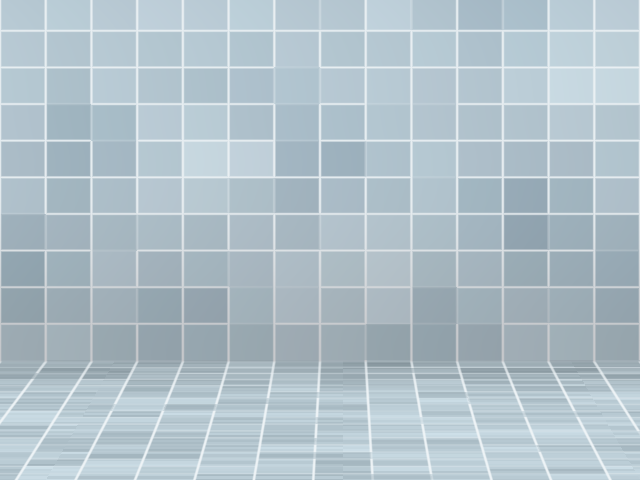
Write a Shadertoy shader that draws this background.

```glsl
const float FLOOR_TOP = 0.2465;
const float VANISH_X = 0.535;
const float COLUMNS = 14.0;
const float ROW_HEIGHT = 0.0763;

float hash(vec2 p) {
    return fract(sin(dot(p, vec2(127.1, 311.7))) * 43758.5453);
}

// Soft line; distances are in canvas heights
float line(float dist, float halfWidth) {
    float blur = max(1.0 / iResolution.y, 0.0012);
    return 1.0 - smoothstep(halfWidth - blur, halfWidth + blur, abs(dist));
}

// Broad light and dark areas: column, row, strength
float wallPatches(vec2 cell) {
    const vec3 patches[12] = vec3[12](
        vec3(10.9, 5.5, -0.10), vec3(12.6, 1.8, 0.06), vec3(1.4, 3.6, -0.07),
        vec3(5.1, 2.3, -0.06), vec3(7.8, 7.2, 0.06), vec3(3.5, 8.4, -0.07),
        vec3(4.4, 4.0, 0.08), vec3(10.5, 0.0, -0.08), vec3(0.0, 7.0, -0.08),
        vec3(13.0, 7.3, -0.08), vec3(6.5, 4.0, -0.09), vec3(9.1, 8.5, -0.06));
    float tone = 0.0;
    for (int i = 0; i < 12; i++) {
        vec2 away = cell - patches[i].xy;
        tone += patches[i].z * exp(-0.65 * dot(away, away));
    }
    return tone;
}

vec3 wall(vec2 uv, float aspect) {
    vec2 grid = vec2(uv.x * COLUMNS, (1.0121 - uv.y) / ROW_HEIGHT);
    vec2 cell = floor(grid);
    vec2 edge = floor(grid + 0.5);
    vec2 inside = fract(grid);

    // Cool top fading to a grey foot
    float height = (uv.y - FLOOR_TOP) / (1.0 - FLOOR_TOP);
    vec3 color = mix(vec3(0.61, 0.66, 0.69), vec3(0.69, 0.76, 0.80), smoothstep(-0.1, 0.6, height));
    color = mix(color, vec3(0.73, 0.80, 0.84), smoothstep(0.45, 1.0, height));

    // Tile tones
    float chance = hash(cell + 3.0) - 0.5;
    color += wallPatches(cell) * vec3(1.1, 0.95, 0.85) + 0.045 * chance;
    color += vec3(0.012, 0.0, 0.004) * (hash(cell + 41.0) - 0.5);
    color += 0.012 * (inside.y - inside.x);

    // Grout, with some joints nearly hidden
    vec2 gap = (grid - edge) * vec2(aspect / COLUMNS, ROW_HEIGHT);
    float upright = line(gap.x, 0.0024) * mix(0.35, 0.9, step(0.13, hash(vec2(edge.x, cell.y) + 17.0)));
    float level = line(gap.y, 0.0020) * mix(0.2, 0.9, step(0.15, hash(vec2(cell.x, edge.y) + 29.0)));
    level *= step(edge.y, 9.5);
    vec3 grout = mix(vec3(0.80, 0.80, 0.81), vec3(0.93, 0.95, 0.96), smoothstep(0.0, 0.5, height));
    return mix(color, grout, max(upright, level));
}

vec3 ground(vec2 uv, float aspect) {
    float depth = (FLOOR_TOP - uv.y) / FLOOR_TOP;
    float scale = 1.0 + 0.3 * depth;
    float flatX = VANISH_X + (uv.x - VANISH_X) / scale;
    vec2 grid = vec2(flatX * COLUMNS, 68.0 * log(scale));
    vec2 cell = floor(grid);

    // Dark at the wall, bright toward the viewer
    vec3 color = mix(vec3(0.59, 0.65, 0.68), vec3(0.72, 0.79, 0.825), smoothstep(0.0, 0.35, depth));

    // Thin slabs and long streaks
    color += 0.10 * (hash(cell + 7.0) - 0.5);
    color += 0.07 * (hash(vec2(floor(grid.x * 0.4), floor(grid.y * 3.0)) + 53.0) - 0.5);

    // Fine cross joints
    float rowEdge = floor(grid.y + 0.5);
    float rowGap = (grid.y - rowEdge) * 0.0122 * scale;
    float joint = line(rowGap, 0.0011) * (0.15 + 0.6 * hash(vec2(floor(grid.x * 0.5), rowEdge)));
    color = mix(color, vec3(0.86, 0.90, 0.92), joint);

    // Fanned joints, measured square to their slope
    float columnEdge = floor(grid.x + 0.5);
    float slope = (flatX - VANISH_X) * 0.3 * aspect / FLOOR_TOP;
    float columnGap = (grid.x - columnEdge) * scale * aspect / COLUMNS * inversesqrt(1.0 + slope * slope);
    float shown = mix(0.4, 1.0, step(0.08, hash(vec2(columnEdge, cell.y) + 71.0)));
    float fan = line(columnGap, 0.0026) * shown * mix(0.7, 0.95, smoothstep(0.0, 0.3, depth));
    return mix(color, vec3(0.94, 0.96, 0.97), fan);
}

void mainImage(out vec4 fragColor, in vec2 fragCoord) {
    vec2 uv = fragCoord / iResolution.xy;
    float aspect = iResolution.x / iResolution.y;

    // Soft bend between wall and floor
    float bend = smoothstep(-0.003, 0.003, uv.y - FLOOR_TOP);
    vec3 color = mix(ground(vec2(uv.x, min(uv.y, FLOOR_TOP)), aspect), wall(uv, aspect), bend);
    fragColor = vec4(color, 1.0);
}
```
